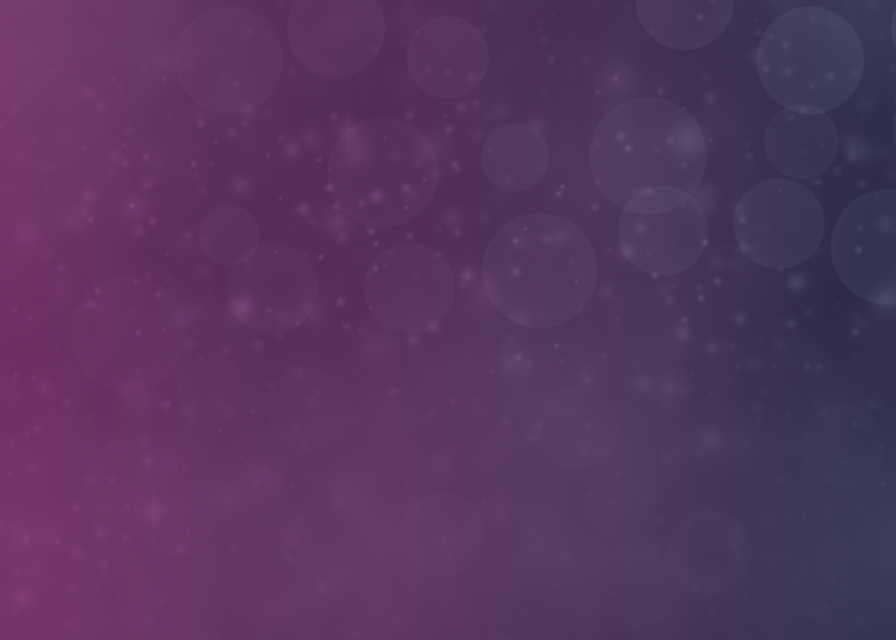
This background is drawn by a Shadertoy shader. Its source:

```glsl
// Dusky bokeh backdrop: a magenta to slate gradient lifted by wide soft glows,
// chains of faint translucent discs that follow simple curves, and layers of
// hashed sparkles on jittered grids. Lengths are in units of canvas height.

vec2 hash2(vec2 p) {
    vec3 q = fract(p.xyx * vec3(0.1031, 0.1030, 0.0973));
    q += dot(q, q.yzx + 33.33);
    return fract((q.xx + q.yz) * q.zy);
}

float gradientNoise(vec2 p) {
    vec2 i = floor(p), f = fract(p), s = f * f * (3.0 - 2.0 * f);
    vec2 e = vec2(1, 0);
    float a = dot(hash2(i) * 2.0 - 1.0, f);
    float b = dot(hash2(i + e) * 2.0 - 1.0, f - e);
    float c = dot(hash2(i + e.yx) * 2.0 - 1.0, f - e.yx);
    float d = dot(hash2(i + 1.0) * 2.0 - 1.0, f - 1.0);
    return mix(mix(a, b, s.x), mix(c, d, s.x), s.y);
}

float glow(vec2 p, vec2 centre, float radius) {
    vec2 d = (p - centre) / radius;
    return exp(-dot(d, d));
}

// Flat translucent disc with a slightly brighter rim
float disc(vec2 p, vec2 centre, float radius) {
    float d = length(p - centre) - radius;
    float soft = 0.7 / iResolution.y + 0.0012;
    float cover = 1.0 - smoothstep(-soft, soft, d);
    return cover * (0.8 + 0.3 * exp(min(d, 0.0) / 0.012));
}

vec3 backdrop(vec2 p, float u) {
    vec3 c = mix(vec3(0.43, 0.18, 0.38), vec3(0.31, 0.155, 0.315), smoothstep(-0.08, 0.37, u));
    c = mix(c, vec3(0.255, 0.18, 0.31), smoothstep(0.36, 0.74, u));
    c = mix(c, vec3(0.175, 0.165, 0.27), smoothstep(0.68, 0.98, u));
    c += vec3(0.05, 0.06, 0.05) * glow(p, vec2(0.05, 1.0), 0.36);
    c += vec3(0.03, 0.025, 0.03) * glow(p, vec2(0.0, 0.1), 0.18);
    c += vec3(0.075, 0.055, 0.065) * glow(p, vec2(0.45, 0.12), 0.36);
    c += vec3(0.055, 0.05, 0.05) * glow(p, vec2(0.9, 0.27), 0.33);
    c += vec3(0.025, 0.022, 0.022) * glow(p, vec2(0.62, 0.98), 0.25);
    c += vec3(0.025, 0.025, 0.025) * glow(p, vec2(1.0, 0.75), 0.22);
    c += vec3(0.045, 0.055, 0.055) * glow(p, vec2(1.36, 1.0), 0.18);
    c += vec3(0.055, 0.065, 0.065) * glow(p, vec2(1.42, 0.15), 0.22);
    return c;
}

// Four curved chains of discs, from the top edge downwards
float discs(vec2 p) {
    float sum = 0.0;
    for (float i = 0.0; i < 7.0; i++) {
        float flip = cos(3.14159 * i), sway = sin(1.571 * i);
        vec2 top = vec2(0.358 + (0.1636 + 0.0036 * i) * i,
                        0.9455 - 0.04 * cos(2.51 * i + 0.2) - 0.0273 * sin(1.26 * i));
        vec2 upper = vec2(0.358 + 0.2236 * i + 0.0164 * sway,
                          0.785 - 0.153 * exp(-0.8 * i) + 0.0145 * sway);
        vec2 middle = vec2(0.2 + (0.231 - 0.0055 * i) * i,
                           0.649 - 0.191 * exp(-0.45 * i) - 0.031 * sin(1.571 * i - 2.36));
        vec2 lower = vec2(0.064 + 0.209 * i, 0.3 + 0.09 * flip - 0.0145 * i);
        sum += disc(p, top, 0.073 + 0.011 * cos(1.26 * i))
             * smoothstep(0.0, 1.0, abs(i - 3.0)) * (0.7 + 0.08 * i);
        sum += disc(p, upper, 0.0655 - 0.018 * flip + 0.0027 * i) * 0.75;
        sum += disc(p, middle, 0.077 + 0.013 * cos(2.1 * i)) * (0.5 + 0.09 * i);
        sum += disc(p, lower, 0.065) * 0.25;
    }
    return sum;
}

// One jittered grid of soft dots; rays adds thin crossed flares
float sparkles(vec2 p, float cells, float size, float rays) {
    vec2 g = p * cells, id = floor(g);
    float sum = 0.0;
    for (float y = -1.0; y <= 1.0; y++)
    for (float x = -1.0; x <= 1.0; x++) {
        vec2 cell = id + vec2(x, y);
        vec2 rnd = hash2(cell + cells * 3.7);
        vec2 d = abs(g - cell - hash2(cell + 51.3)) / cells;
        float r = size * (0.5 + rnd.y);
        float light = exp(-dot(d, d) / (r * r));
        vec2 thin = exp(-d / 0.0018), reach = exp(-d * cells * 4.0);
        light += rays * (thin.x * reach.y + thin.y * reach.x);
        sum += light * rnd.x * rnd.x * (1.0 - smoothstep(0.6, 1.0, max(d.x, d.y) * cells));
    }
    return sum;
}

void mainImage(out vec4 fragColor, in vec2 fragCoord) {
    vec2 p = fragCoord / iResolution.y;
    float u = fragCoord.x / iResolution.x;
    vec3 color = backdrop(p, u);

    // Faint haze
    color += 0.016 * gradientNoise(p * 6.0) + 0.014 * gradientNoise(p * 15.0 + 7.0);

    color += discs(p) * mix(vec3(0.023, 0.017, 0.022), vec3(0.032, 0.038, 0.037), u);

    // Sparkles gather in a slanting band, at the lower left and at the upper right
    float density = 0.17 + 0.75 * glow(vec2(p.y + 0.1 * p.x, 0.0), vec2(0.72, 0.0), 0.23);
    density += 0.4 * glow(p, vec2(0.12, 0.22), 0.22) + 0.4 * glow(p, vec2(1.1, 0.93), 0.2);
    density *= 1.0 - 0.8 * glow(p, vec2(0.0, 1.0), 0.3);
    float light = 0.10 * sparkles(p, 9.0, 0.021, 0.0)
                + 0.11 * sparkles(p, 15.0, 0.010, 0.0)
                + 0.13 * sparkles(p, 22.0, 0.0045, 0.0)
                + 0.10 * sparkles(p + 0.13, 5.0, 0.016, 0.4);
    color += light * density * mix(vec3(1.0, 0.7, 0.9), vec3(0.8, 0.85, 0.95), u);

    fragColor = vec4(color, 1.0);
}
```
